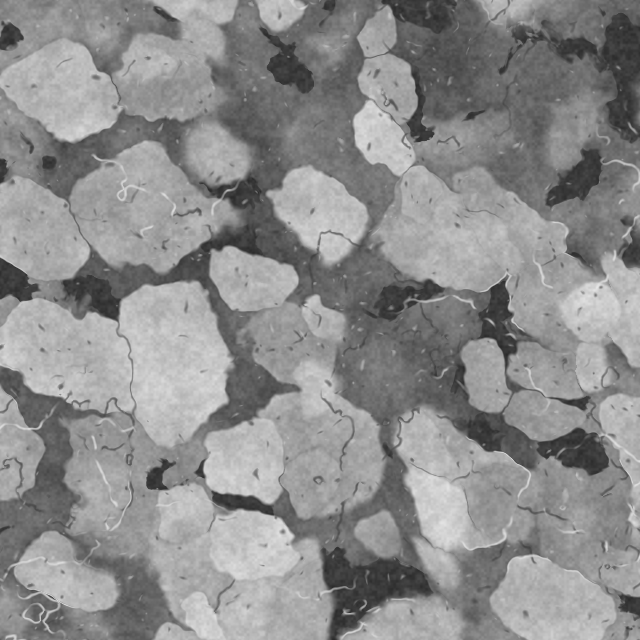
A WebGL 1 fragment shader for this texture:

```glsl
precision highp float;
// Grey breccia: pale rounded clasts set in a dark, cloudy matrix.
// Two sizes of warped superellipse clasts are scattered on jittered grids,
// then pale veins, dark cracks, specks and fine grain are laid on top.
uniform vec2 u_resolution;

const float PALE = 0.77;
const float BODY = 0.61;
const float CLOUD = 0.57;
const float MATRIX = 0.40;
const float PIT = 0.23;
const float VEIN = 0.87;

float hash(vec2 p) {
  vec3 q = fract(vec3(p.xyx) * 0.1031);
  q += dot(q, q.yzx + 33.33);
  return fract((q.x + q.y) * q.z);
}

vec2 hash2(vec2 p) {
  return vec2(hash(p), hash(p + 57.3));
}

float noise(vec2 p) {
  vec2 i = floor(p), f = fract(p);
  f = f * f * f * (f * (f * 6.0 - 15.0) + 10.0);
  return mix(mix(hash(i), hash(i + vec2(1.0, 0.0)), f.x),
             mix(hash(i + vec2(0.0, 1.0)), hash(i + 1.0), f.x), f.y);
}

float fbm(vec2 p) {
  float sum = 0.0, amp = 0.516;
  for (int i = 0; i < 5; i++) {
    sum += amp * noise(p);
    p = mat2(1.6, 1.2, -1.2, 1.6) * p + 17.0;
    amp *= 0.5;
  }
  return sum;
}

vec2 rotate(vec2 p, float a) {
  return mat2(cos(a), -sin(a), sin(a), cos(a)) * p;
}

// Antialiased inside of a signed distance, and a thin line around zero.
float inside(float d, float blur) {
  return 1.0 - smoothstep(-blur, blur, d);
}

float line(float d, float width, float px) {
  return 1.0 - smoothstep(0.0, width + px, abs(d));
}

// Distance to nearest clast, distance to the next one, random tone.
vec3 clasts(vec2 p, float cells, float cover, float seed) {
  vec2 g = p * cells, id = floor(g);
  vec3 field = vec3(2.0, 2.0, 0.0);
  for (int j = -1; j <= 1; j++) {
    for (int i = -1; i <= 1; i++) {
      vec2 c = id + vec2(float(i), float(j));
      vec2 place = hash2(c + seed), shape = hash2(c + seed + 131.0);
      float crowd = cover + 1.1 * (noise(c * 2.4 / cells + seed) - 0.5);
      if (hash(c + seed + 271.0) > crowd) continue;
      vec2 q = rotate(g - c - 0.2 - 0.6 * place, -0.9 + 1.4 * (shape.y - 0.5));
      q = abs(q * vec2(0.95, 1.0 + 0.6 * place.x)) + 0.0001;
      float d = pow(dot(q * q, q), 1.0 / 3.0) - mix(0.34, 0.62, shape.x);
      if (d < field.x) field = vec3(d, field.x, hash(c + seed + 411.0));
      else field.y = min(field.y, d);
    }
  }
  return vec3(field.xy / cells, field.z);
}

// Lays one layer of clasts over the stone, with shaded rims and seams.
float layClasts(float stone, vec3 clast, vec2 p, float seed, float px) {
  float blur = mix(0.002, 0.018, smoothstep(0.5, 0.85, noise(p * 5.0 + seed)));
  float fill = inside(clast.x, blur + px);
  float body = mix(BODY, PALE, clast.z) + 0.24 * (fbm(p * 13.0 + seed) - 0.5);
  float seam = line(clast.y - clast.x, 0.004, px) * smoothstep(0.3, 0.6, noise(p * 16.0));
  stone *= 1.0 - 0.13 * exp(-abs(clast.x) / 0.006);
  return mix(stone, body * (1.0 - 0.35 * seam), fill);
}

// Approximate distance to a wandering contour of noise.
float contour(vec2 p, float scale, float seed) {
  vec2 e = vec2(0.003, 0.0);
  float n = fbm(p * scale + seed);
  vec2 slope = vec2(fbm((p + e.xy) * scale + seed), fbm((p + e.yx) * scale + seed)) - n;
  return abs(n - 0.5) / max(length(slope) / e.x, 0.6);
}

// Coverage of small dots, present in a given share of the cells.
float specks(vec2 p, float cells, float share, float seed, float px) {
  vec2 g = p * cells, id = floor(g);
  vec2 r = hash2(id + seed);
  float d = length(fract(g) - 0.35 - 0.3 * r) - mix(0.1, 0.32, r.y * r.y);
  return inside(d, 0.12 + px * cells) * step(hash(id + seed + 91.0), share);
}

void main() {
  float px = 1.0 / min(u_resolution.x, u_resolution.y);
  vec2 p = gl_FragCoord.xy * px;
  vec2 warp = vec2(fbm(p * 7.0 + 3.0), fbm(p * 7.0 + 41.0)) - 0.5;
  vec2 rough = vec2(noise(p * 48.0 + 9.0), noise(p * 48.0 + 77.0)) - 0.5;
  vec2 w = p + 0.11 * warp + 0.007 * rough;

  // Matrix with pale clouds and dark pits
  float stone = MATRIX + 0.30 * (fbm(p * 10.0 + 5.0) - 0.5);
  stone = mix(stone, CLOUD + 0.2 * (fbm(p * 22.0) - 0.5),
              smoothstep(0.52, 0.64, fbm(w * 4.0 + 23.0)));
  stone = mix(stone, PIT, inside(fbm(w * 11.0 + 63.0) - 0.35, 0.02));

  // Large clasts, then small ones
  vec3 large = clasts(w, 5.2, 0.58, 11.0);
  vec3 small = clasts(w, 11.0, 0.27, 47.0);
  stone = layClasts(stone, large, p, 7.0, px);
  stone = layClasts(stone, small, p, 29.0, px);

  // Dark cracks, pale veins and pale rims, all broken by noise
  float broken = smoothstep(0.25, 0.6, noise(p * 55.0));
  float crack = line(contour(p, 7.0, 85.0), 0.002, px) * smoothstep(0.5, 0.65, noise(p * 6.0 + 13.0));
  float vein = line(contour(p, 4.5, 31.0), 0.002, px) * smoothstep(0.48, 0.62, noise(p * 4.0 + 51.0));
  float rim = line(large.x, 0.002, px) * smoothstep(0.55, 0.7, noise(p * 5.0 + 71.0));
  stone = mix(stone, 0.28, 0.7 * crack * broken);
  stone = mix(stone, VEIN, 0.8 * max(vein, rim) * broken);

  // Specks and grain
  stone = mix(stone, 0.27, 0.65 * specks(w, 75.0, 0.06, 19.0, px));
  stone = mix(stone, 0.80, 0.55 * specks(w, 95.0, 0.06, 83.0, px));
  stone += 0.06 * (noise(p * 240.0) - 0.5) + 0.07 * (noise(p * 110.0) - 0.5);
  gl_FragColor = vec4(vec3(clamp(stone, 0.0, 1.0)), 1.0);
}
```
